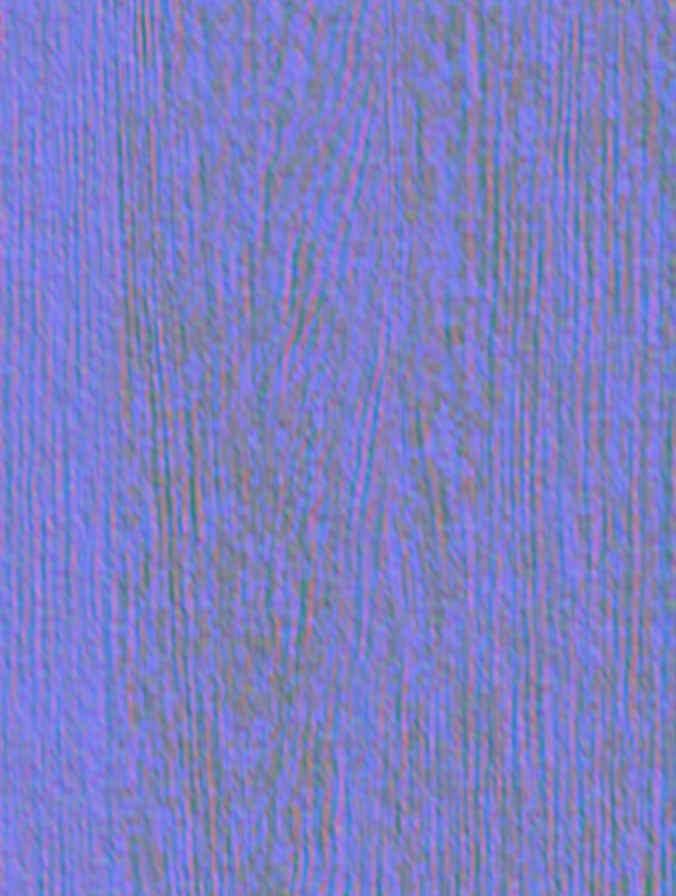
A Shadertoy shader for this texture map:

```glsl
// Tangent-space normal map of a brushed wood board with vertical grain.
// A height field of wavy ridges and stretched noise (straight sheet plus a
// leaning central one) is differentiated; pores and slopes dim the blue.

float hash(vec2 p) {
    return fract(sin(dot(p, vec2(127.1, 311.7))) * 43758.5453);
}

float noise(vec2 p) {
    vec2 cell = floor(p), f = fract(p);
    f = f * f * (3.0 - 2.0 * f);
    float low = mix(hash(cell), hash(cell + vec2(1.0, 0.0)), f.x);
    float high = mix(hash(cell + vec2(0.0, 1.0)), hash(cell + vec2(1.0, 1.0)), f.x);
    return mix(low, high, f.y);
}

float bump(float x, float center, float width) {
    float d = (x - center) / width;
    return exp(-d * d);
}

// Central band holding the leaning grain, sharp on its right side
float centralBand(vec2 p) {
    float x = p.x + 0.012 * (noise(vec2(3.0, p.y * 7.0)) - 0.5);
    return smoothstep(0.27, 0.31, x) * (1.0 - smoothstep(0.42, 0.437, x));
}

// Nearly straight fibres with gentle local bends
vec2 straightGrain(vec2 p) {
    float bend = 0.05 * (p.y - 0.4) * bump(p.x, 0.2, 0.07);
    bend += 0.02 * bump(p.x, 0.46, 0.045) * smoothstep(0.3, 0.55, p.y);
    bend += 0.008 * (noise(p * vec2(6.0, 4.0)) - 0.5);
    bend += 0.003 * (noise(p * vec2(30.0, 22.0)) - 0.5);
    return vec2(p.x + bend, p.y);
}

// Fibres that stand upright below and lean right further up
vec2 leaningGrain(vec2 p) {
    float rise = p.y - 0.32;
    float lean = 0.085 * (rise + sqrt(rise * rise + 0.02));
    lean *= mix(0.65, 1.0, smoothstep(0.25, 0.43, p.x));
    lean += 0.01 * (noise(p * vec2(8.0, 6.0)) - 0.5);
    lean += 0.006 * (noise(p * vec2(30.0, 25.0)) - 0.5);
    return vec2(p.x - lean, p.y);
}

// Evenly spaced ridges whose spacing and strength drift
float ridges(vec2 g, float count) {
    float drift = 1.3 * noise(g * vec2(20.0, 2.0) + 53.0);
    float strength = smoothstep(0.1, 0.8, noise(g * vec2(45.0, 6.0) + 31.0));
    return strength * sin(6.2832 * (g.x * count + drift));
}

// Ridges, long and broken fibres and soft grooves along coordinate g
float fibres(vec2 g, float count) {
    float lines = noise(g * vec2(count * 2.2, 5.0));
    float broken = noise(g * vec2(count * 2.6, 24.0) + 17.0);
    float groove = smoothstep(0.6, 1.0, noise(g * vec2(95.0, 1.5) + 41.0));
    return 0.16 * ridges(g, count) + 0.32 * lines + 0.36 * broken - 0.16 * groove;
}

// How porous the board is: smoother left strip, rougher patches elsewhere
float roughness(vec2 p) {
    float board = smoothstep(0.12, 0.145, p.x);
    float patches = noise(p * vec2(14.0, 4.0) + 5.0);
    float rough = mix(0.42, 0.8 + 0.3 * patches, board);
    rough *= 1.0 - 0.35 * bump(p.x, 0.405, 0.035);
    return rough * (1.0 - 0.2 * bump(p.x, 0.62, 0.025));
}

float height(vec2 p) {
    float straight = fibres(straightGrain(p), 70.0);
    float leaning = 1.25 * fibres(leaningGrain(p), 66.0);
    float sheet = mix(straight, leaning, centralBand(p));
    sheet *= mix(0.8, 1.0, smoothstep(0.11, 0.14, p.x));
    float grains = noise(p * vec2(175.0, 115.0) + 73.0);
    float dents = noise(p * vec2(85.0, 60.0) + 91.0);
    float edge = smoothstep(0.735, 0.75, p.x);
    return sheet + 0.3 * grains + (0.2 + 0.4 * edge) * dents;
}

// Central differences of the height over the given step
vec2 slope(vec2 p, float e) {
    return vec2(height(p - vec2(e, 0.0)) - height(p + vec2(e, 0.0)),
                height(p - vec2(0.0, e)) - height(p + vec2(0.0, e)));
}

// Dark pores, drawn out along the fibres
float pores(vec2 p) {
    vec2 g = mix(straightGrain(p), leaningGrain(p), step(0.5, centralBand(p)));
    float fine = noise(g * vec2(185.0, 95.0) + 11.0);
    float streak = noise(g * vec2(150.0, 14.0) + 29.0);
    return smoothstep(0.2, 0.8, mix(fine, streak, 0.4));
}

void mainImage(out vec4 fragColor, in vec2 fragCoord) {
    vec2 p = fragCoord / iResolution.y;
    vec2 tilt = 0.53 * slope(p, 0.002);

    float red = 0.492 + tilt.x;
    float green = 0.502 + 0.75 * tilt.y - 0.06 * tilt.x;
    float blue = 0.94 - 0.34 * roughness(p) * pores(p) - 0.45 * length(tilt);

    fragColor = vec4(clamp(vec3(red, green, blue), 0.0, 1.0), 1.0);
}
```
